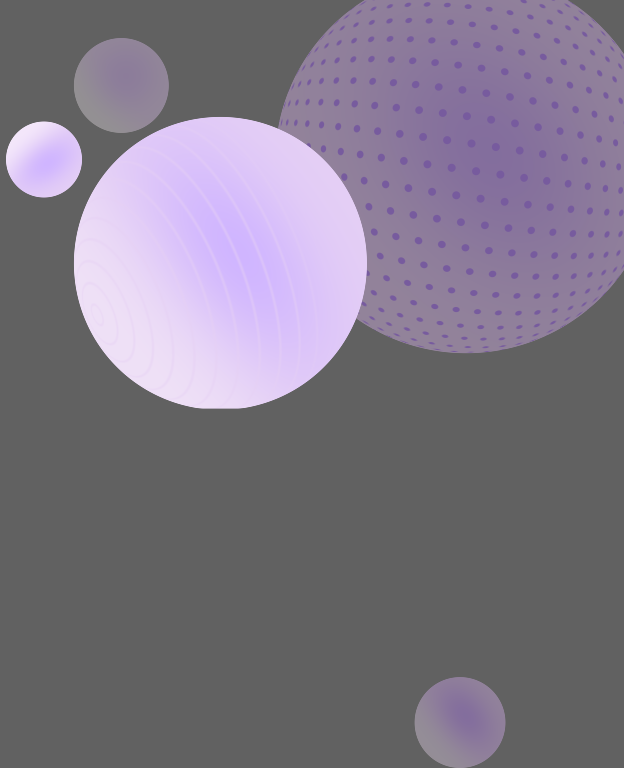
Give the GLSL for this background, as a Shadertoy shader.

```glsl
// Discs: centre x, centre y, radius, in canvas heights
const vec3 DOTTED = vec3(0.607, 0.789, 0.2490);
const vec3 RINGED = vec3(0.287, 0.657, 0.1908);
const vec3 GREY   = vec3(0.158, 0.8887, 0.0618);
const vec3 BRIGHT = vec3(0.0573, 0.7923, 0.0495);
const vec3 LOW    = vec3(0.599, 0.0592, 0.0592);
const float RINGED_FLOOR = 0.468;

// Colours
const vec3 BACKDROP   = vec3(0.38);
const vec3 DUSK_CORE  = vec3(0.515, 0.430, 0.615);
const vec3 DUSK_RIM   = vec3(0.575, 0.515, 0.605);
const vec3 DUSK_PALE  = vec3(0.580, 0.555, 0.590);
const vec3 LILAC_CORE = vec3(0.815, 0.710, 1.000);
const vec3 LILAC_RIM  = vec3(0.895, 0.810, 0.960);
const vec3 LILAC_PALE = vec3(0.935, 0.880, 0.965);
const vec3 DOT_COLOR  = vec3(0.465, 0.355, 0.620);
const vec3 RING_COLOR = vec3(0.900, 0.815, 0.955);

// Patterns, in units of the sphere radius
const vec2 DOT_STEP_U = vec2(0.128, -0.018);
const vec2 DOT_STEP_V = vec2(-0.024, 0.145);
const vec2 DOT_ORIGIN = vec2(-0.052, -0.175);
const float DOT_RADIUS = 0.021;
const vec3 RING_AXIS = vec3(-0.843, -0.352, 0.407);
const float RING_STEP = 0.15;
const float RING_WIDTH = 0.009;

vec2 local(vec2 p, vec3 disc) {
    return (p - disc.xy) / disc.z;
}

float coverage(vec2 p, vec3 disc, float pixel) {
    return smoothstep(0.5, -0.5, (length(p - disc.xy) - disc.z) / pixel);
}

// Soft falloff around a centre, stretched along a direction
float glow(vec2 q, vec2 centre, vec2 size, float angle) {
    float c = cos(angle), s = sin(angle);
    vec2 d = q - centre;
    d = vec2(c * d.x + s * d.y, c * d.y - s * d.x) / size;
    return exp(-dot(d, d));
}

// Three-tone disc: rim fading to pale along a direction, with a core
vec3 shade(vec2 q, vec2 paleDir, float core, vec3 coreCol, vec3 rimCol, vec3 paleCol) {
    vec3 base = mix(rimCol, paleCol, smoothstep(-0.1, 0.9, dot(q, paleDir)));
    return mix(base, coreCol, core);
}

// Skewed lattice of dots wrapped over a sphere
float sphereDots(vec2 q) {
    float r = clamp(length(q), 0.001, 0.999);
    vec2 surface = q * asin(r) / r;
    mat2 lattice = mat2(DOT_STEP_U, DOT_STEP_V);
    vec2 cell = inverse(lattice) * (surface - DOT_ORIGIN);
    float d = length(lattice * (fract(cell + 0.5) - 0.5));
    float soft = 0.5 * length(fwidth(surface));
    return smoothstep(DOT_RADIUS + soft, DOT_RADIUS - soft, d);
}

// Circles of latitude around a tilted axis
float sphereRings(vec2 q) {
    vec3 n = vec3(q, sqrt(max(1.0 - dot(q, q), 0.0)));
    float angle = acos(clamp(dot(n, normalize(RING_AXIS)), -1.0, 1.0));
    float d = abs(fract(angle / RING_STEP) - 0.5) * RING_STEP;
    float soft = fwidth(angle);
    float line = smoothstep(RING_WIDTH + soft, RING_WIDTH - soft, d);
    return line * smoothstep(2.0, 1.5, angle);
}

void mainImage(out vec4 fragColor, in vec2 fragCoord) {
    float pixel = 1.0 / iResolution.y;
    vec2 p = fragCoord * pixel;
    vec2 lowerLeft = normalize(vec2(-1.0, -0.8));
    vec3 col = BACKDROP;

    // Large dotted sphere
    vec2 q = local(p, DOTTED);
    float core = glow(q, vec2(0.12, 0.06), vec2(0.75, 0.52), -0.9);
    vec3 tone = shade(q, lowerLeft, core, DUSK_CORE, DUSK_RIM, DUSK_RIM);
    tone = mix(tone, DOT_COLOR, sphereDots(q));
    col = mix(col, tone, coverage(p, DOTTED, pixel));

    // Small muted discs
    q = local(p, GREY);
    core = 0.45 * glow(q, vec2(0.1, 0.2), vec2(0.7), 0.0);
    tone = shade(q, lowerLeft, core, DUSK_CORE, mix(DUSK_RIM, DUSK_PALE, 0.5), vec3(0.58, 0.57, 0.575));
    col = mix(col, tone, coverage(p, GREY, pixel));

    q = local(p, LOW);
    core = glow(q, vec2(0.12, 0.15), vec2(0.8, 0.5), -0.9);
    tone = shade(q, lowerLeft, core, DUSK_CORE, DUSK_RIM, DUSK_PALE);
    col = mix(col, tone, coverage(p, LOW, pixel));

    // Small bright disc
    q = local(p, BRIGHT);
    core = glow(q, vec2(0.1, -0.1), vec2(0.85, 0.5), 0.6);
    tone = shade(q, normalize(vec2(-1.0, 1.0)), core, LILAC_CORE, LILAC_RIM, vec3(0.955, 0.905, 0.98));
    col = mix(col, tone, coverage(p, BRIGHT, pixel));

    // Ringed sphere with a flat base
    q = local(p, RINGED);
    core = glow(q, vec2(0.12, 0.08), vec2(0.85, 0.42), -0.95);
    tone = shade(q, lowerLeft, core, LILAC_CORE, LILAC_RIM, LILAC_PALE);
    tone = mix(tone, RING_COLOR, 0.45 * sphereRings(q));
    float base = smoothstep(-0.5, 0.5, (p.y - RINGED_FLOOR) / pixel);
    col = mix(col, tone, coverage(p, RINGED, pixel) * base);

    fragColor = vec4(col, 1.0);
}
```
